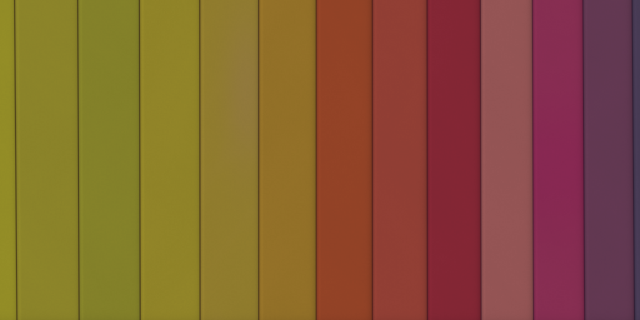
A Shadertoy shader for this background:

```glsl
// Thirteen upright painted planks running from olive through rust to violet.
// Seams follow a quadratic spacing, so planks narrow to the right; each seam has
// a thin groove, soft shade and faint bevel, and layered sines add faded paint.
#define FIRST_SEAM 0.0228
#define FIRST_WIDTH 0.0997
#define NARROWING 0.00109
#define LEAN 0.004
#define GROOVE 0.0006
#define SHADE_WIDTH 0.0035
#define GROOVE_DEPTH 0.30
#define WEAR 0.012
#define GRAIN 0.012

const vec3 PAINT[13] = vec3[13](
    vec3(.575, .55, .15), vec3(.545, .515, .16), vec3(.515, .505, .16),
    vec3(.565, .515, .155), vec3(.565, .485, .175), vec3(.575, .44, .155),
    vec3(.575, .26, .15), vec3(.57, .245, .205), vec3(.515, .15, .205),
    vec3(.58, .33, .33), vec3(.53, .17, .32), vec3(.385, .22, .32),
    vec3(.28, .23, .33));

float hash(vec2 p) {
    return fract(sin(dot(p, vec2(127.1, 311.7))) * 4375.85);
}

// Smooth blotches from sines that bend one another
float clouds(vec2 p) {
    float sum = 0.0, weight = 0.5;
    for (int i = 0; i < 4; i++) {
        p += 0.7 * sin(p.yx * 1.3 + float(i));
        sum += weight * sin(p.x) * sin(p.y);
        p = mat2(1.6, 1.2, -1.2, 1.6) * p;
        weight *= 0.5;
    }
    return sum;
}

float seamPosition(float k) {
    return FIRST_SEAM + FIRST_WIDTH * k - NARROWING * k * k;
}

// Inverse of seamPosition: continuous seam number at x
float seamNumber(float x) {
    float root = FIRST_WIDTH * FIRST_WIDTH - 4.0 * NARROWING * (x - FIRST_SEAM);
    return (FIRST_WIDTH - sqrt(max(root, 0.0))) / (2.0 * NARROWING);
}

// Paint of one plank with its own fading
vec3 plank(int id, vec2 uv) {
    float blotch = clouds(uv * vec2(20.0, 8.0) + float(id) * 3.7);
    vec3 color = PAINT[id] * (1.0 + WEAR * blotch);

    // The ochre plank is rubbed to a dusty tone, mostly high up on the right
    vec2 toPatch = (uv - vec2(0.385, 0.72)) / vec2(0.035, 0.24);
    float rubbed = exp(-dot(toPatch, toPatch)) + 0.35 * max(blotch, 0.0);
    color = mix(color, vec3(.57, .47, .25), id == 4 ? 0.8 * min(rubbed, 1.0) : 0.0);

    // The magenta plank is most saturated around its middle
    float band = exp(-18.0 * (uv.y - 0.48) * (uv.y - 0.48));
    color.g -= id == 10 ? 0.025 * (band - 0.4) : 0.0;
    return color;
}

void mainImage(out vec4 fragColor, in vec2 fragCoord) {
    vec2 uv = fragCoord / iResolution.xy;
    float pixel = 1.0 / iResolution.x;

    // Outer seams drift slightly to the right towards the bottom
    float centered = 1.0 - 2.0 * uv.x;
    float x = uv.x - LEAN * (1.0 - uv.y) * centered * centered;

    // Nearest seam and the planks on either side
    float k = clamp(round(seamNumber(x)), 0.0, 11.0);
    float d = x - seamPosition(k);
    vec3 color = mix(plank(int(k), uv), plank(int(k) + 1, uv),
                     smoothstep(-pixel, pixel, d));

    // Soft shade, wider on the left and on the warm planks, and a faint bevel
    float warm = smoothstep(3.5, 5.5, k);
    float reach = SHADE_WIDTH * (d < 0.0 ? 1.0 : 0.5) * mix(0.7, 1.0, warm);
    color *= 1.0 - mix(0.17, 0.24, warm) * exp(-abs(d) / reach);
    float bevel = (d - 0.005) / 0.002;
    color *= 1.0 + 0.04 * exp(-bevel * bevel);

    // Brownish groove, crisper on the olive planks
    float groove = 1.0 - smoothstep(GROOVE - 0.5 * pixel, GROOVE + pixel, abs(d));
    float depth = GROOVE_DEPTH * mix(1.2, 0.8, warm);
    color = mix(color, color * (1.0 - depth * vec3(0.9, 1.1, 0.6)), groove);

    // Fine grain and a slight darkening at the bottom edge
    color *= 1.0 + GRAIN * (hash(floor(uv * vec2(512.0, 256.0))) - 0.5);
    color *= 1.0 - 0.05 * exp(-uv.y * 80.0);
    fragColor = vec4(color, 1.0);
}
```
